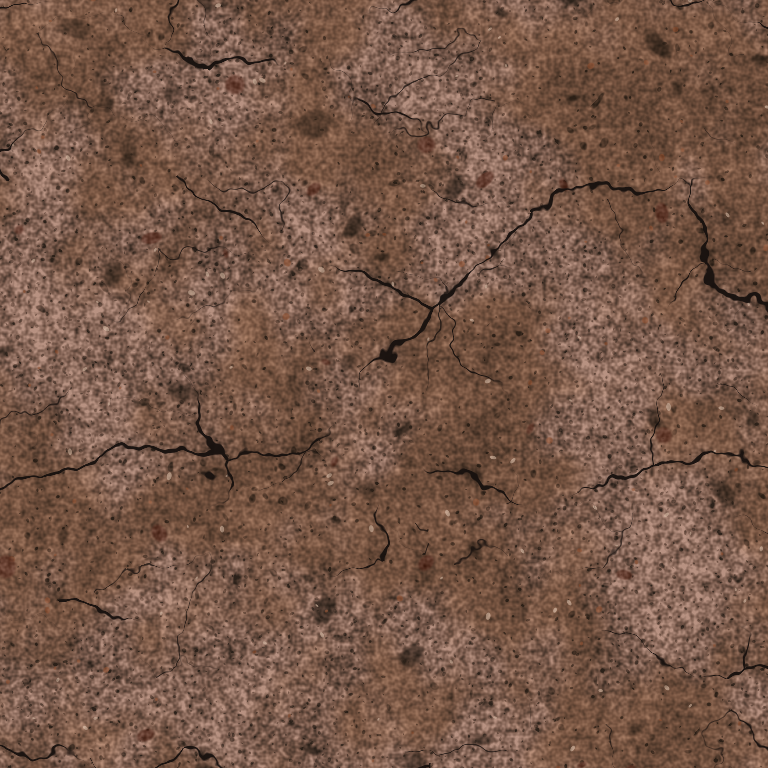
Give the GLSL for this texture, as a WebGL 2 fragment shader.

```glsl
#version 300 es
precision highp float;
// Dry cracked soil: layered gradient noise sets a brown tone, scattered
// blobs add pores, pits, clods and chips, and jittered cell borders,
// bent by noise and tapered, open into cracks.

#define BASE_TONE 0.485
#define GRAIN 1.0
#define PATCH_FREQ 4.0
#define CRACK_FREQ 5.0
#define CRACK_HALF_WIDTH 0.0027
#define CRACK_SHARE 0.72
#define HAIRLINE_FREQ 8.5
#define HAIRLINE_SHARE 0.45
#define DARK_EARTH vec3(0.17, 0.13, 0.10)
#define MID_EARTH vec3(0.47, 0.35, 0.29)
#define LIGHT_EARTH vec3(0.65, 0.51, 0.44)
#define CRACK_COLOR vec3(0.09, 0.065, 0.055)

uniform vec2 u_resolution;
out vec4 fragColor;

vec3 hash3(vec2 cell, float seed) {
  uvec3 v = uvec3(ivec3(vec3(cell, seed)));
  v = v * 1664525u + 1013904223u;
  v.x += v.y * v.z; v.y += v.z * v.x; v.z += v.x * v.y;
  v ^= v >> 16u;
  v.x += v.y * v.z; v.y += v.z * v.x; v.z += v.x * v.y;
  return vec3(v >> 8u) / 16777216.0;
}

float cornerSlope(vec2 cell, vec2 offset, float seed) {
  float angle = 6.2832 * hash3(cell, seed).x;
  return dot(vec2(cos(angle), sin(angle)), offset);
}

float gradientNoise(vec2 p, float seed) {
  vec2 i = floor(p), f = p - i;
  vec2 w = f * f * f * (f * (f * 6.0 - 15.0) + 10.0);
  vec2 e = vec2(1.0, 0.0);
  float low = mix(cornerSlope(i, f, seed), cornerSlope(i + e.xy, f - e.xy, seed), w.x);
  float high = mix(cornerSlope(i + e.yx, f - e.yx, seed), cornerSlope(i + e.xx, f - e.xx, seed), w.x);
  return mix(low, high, w.y);
}

float fbm(vec2 p, float seed) {
  float sum = 0.0, amp = 1.0;
  for (int k = 0; k < 4; k++) {
    sum += amp * gradientNoise(p, seed + float(k));
    p = p * 2.03 + 7.3;
    amp *= 0.55;
  }
  return sum;
}

// Irregular ovals in jittered cells: x = coverage, y = random value
vec2 scatter(vec2 p, float freq, float share, float blur, float seed) {
  vec2 q = p * freq, home = floor(q), result = vec2(0.0);
  float soft = max(blur, 0.7 * freq / u_resolution.y);
  for (int y = -1; y <= 1; y++)
  for (int x = -1; x <= 1; x++) {
    vec2 cell = home + vec2(x, y);
    vec3 h = hash3(cell, seed), shape = hash3(cell, seed + 50.0);
    if (h.z > share) continue;
    float c = cos(shape.x * 6.2832), s = sin(shape.x * 6.2832);
    vec2 d = mat2(c, -s, s, c) * (q - cell - h.xy);
    d.y *= mix(1.0, 1.9, shape.y);
    float radius = mix(0.09, 0.25, shape.z * shape.z);
    float cover = 1.0 - smoothstep(radius - soft, radius + soft, length(d));
    if (cover > result.x) result = vec2(cover, shape.y);
  }
  return result;
}

// Cell borders: x = distance to the border, y = random value of that border
vec2 cellBorder(vec2 q, float seed) {
  vec2 home = floor(q), nearCell = home, nearVec = vec2(9.0);
  for (int k = 0; k < 9; k++) {
    vec2 cell = home + vec2(k % 3 - 1, k / 3 - 1);
    vec2 v = cell + hash3(cell, seed).xy - q;
    if (dot(v, v) < dot(nearVec, nearVec)) { nearVec = v; nearCell = cell; }
  }
  vec2 border = vec2(9.0, 0.0);
  float nearId = hash3(nearCell, seed).z;
  for (int k = 0; k < 25; k++) {
    vec2 cell = nearCell + vec2(k % 5 - 2, k / 5 - 2);
    if (cell == nearCell) continue;
    vec3 h = hash3(cell, seed);
    vec2 v = cell + h.xy - q;
    float d = dot(0.5 * (nearVec + v), normalize(v - nearVec));
    if (d < border.x) border = vec2(d, fract(nearId + h.z));
  }
  return border;
}

// Tapered cracks: x = opening, y = soft shade beside it
vec2 cracks(vec2 p, float freq, float share, float halfWidth, float seed) {
  vec2 border = cellBorder(p * vec2(0.88, 1.0) * freq, seed);
  float d = border.x / freq, px = 1.0 / u_resolution.y;
  float taper = smoothstep(-0.18, 0.3, gradientNoise(p * 6.0, seed + 1.0));
  float width = halfWidth * taper * smoothstep(1.0 - share, 1.25 - share, border.y);
  width *= 0.85 + 0.9 * gradientNoise(p * 45.0, seed + 2.0);
  float open = clamp((width - d) / px + 0.5, 0.0, 1.0) * min(1.0, 2.0 * width / px);
  return vec2(open, exp(-d * 160.0) * width / halfWidth);
}

vec3 earth(float tone) {
  vec3 color = mix(DARK_EARTH, MID_EARTH, clamp((tone - 0.17) / 0.30, 0.0, 1.0));
  return color + (LIGHT_EARTH - MID_EARTH) * clamp((tone - 0.47) / 0.18, 0.0, 1.4);
}

void main() {
  vec2 p = gl_FragCoord.xy / u_resolution.y;
  vec2 bend = vec2(gradientNoise(p * 9.0, 1.0), gradientNoise(p * 9.0, 2.0)) * 0.045
    + vec2(gradientNoise(p * 32.0, 3.0), gradientNoise(p * 32.0, 4.0)) * 0.016
    + vec2(gradientNoise(p * 85.0, 5.0), gradientNoise(p * 85.0, 6.0)) * 0.005;
  vec2 ragged = p + bend * 0.35;

  // Broad patches and fine grain
  float patches = fbm(p * PATCH_FREQ, 10.0);
  float rough = smoothstep(-0.3, 0.3, patches + 0.5 * gradientNoise(p * 13.0, 16.0));
  float grain = 0.20 * gradientNoise(p * 215.0, 20.0) + 0.22 * gradientNoise(p * 115.0, 21.0)
    + 0.13 * gradientNoise(p * 48.0, 22.0);
  float tone = BASE_TONE + 0.13 * patches + 0.10 * fbm(p * 11.0, 24.0);
  tone += GRAIN * grain * mix(0.75, 1.25, rough);

  // Dark pores, clods and pits
  tone -= 0.21 * scatter(p, 80.0, mix(0.2, 0.75, rough), 0.05, 30.0).x;
  float clodShare = 0.12 + 0.45 * smoothstep(0.0, 0.35, gradientNoise(p * 7.0, 31.0));
  tone -= 0.17 * scatter(ragged, 36.0, clodShare, 0.06, 32.0).x;
  vec2 pit = scatter(ragged, 10.0, 0.38, 0.06, 33.0);
  tone = mix(tone, 0.18 + 0.4 * grain, pit.x * mix(0.4, 0.85, pit.y));

  // Warm brown stains, then pale and rusty chips
  vec3 color = earth(tone);
  color *= mix(vec3(1.0, 0.95, 0.88), vec3(1.0, 1.0, 1.02), rough);
  vec2 chip = scatter(p, 48.0, 0.07, 0.03, 40.0);
  vec3 chipColor = mix(vec3(0.55, 0.33, 0.22), vec3(0.76, 0.65, 0.57), step(0.5, chip.y));
  color = mix(color, chipColor + 0.4 * grain, chip.x * 0.75);
  float rust = scatter(p, 17.0, 0.06, 0.05, 42.0).x;
  color = mix(color, vec3(0.36, 0.20, 0.15) + 0.5 * grain, rust * 0.75);

  // Wide cracks and hairlines
  vec2 wide = cracks(p + bend, CRACK_FREQ, CRACK_SHARE, CRACK_HALF_WIDTH, 60.0);
  vec2 hair = cracks(p + bend * 1.2, HAIRLINE_FREQ, HAIRLINE_SHARE, CRACK_HALF_WIDTH * 0.4, 70.0);
  color *= 1.0 - 0.22 * wide.y - 0.10 * hair.y;
  color = mix(color, CRACK_COLOR, max(wide.x * 0.95, hair.x * 0.75));
  fragColor = vec4(clamp(color, 0.0, 1.0), 1.0);
}
```
